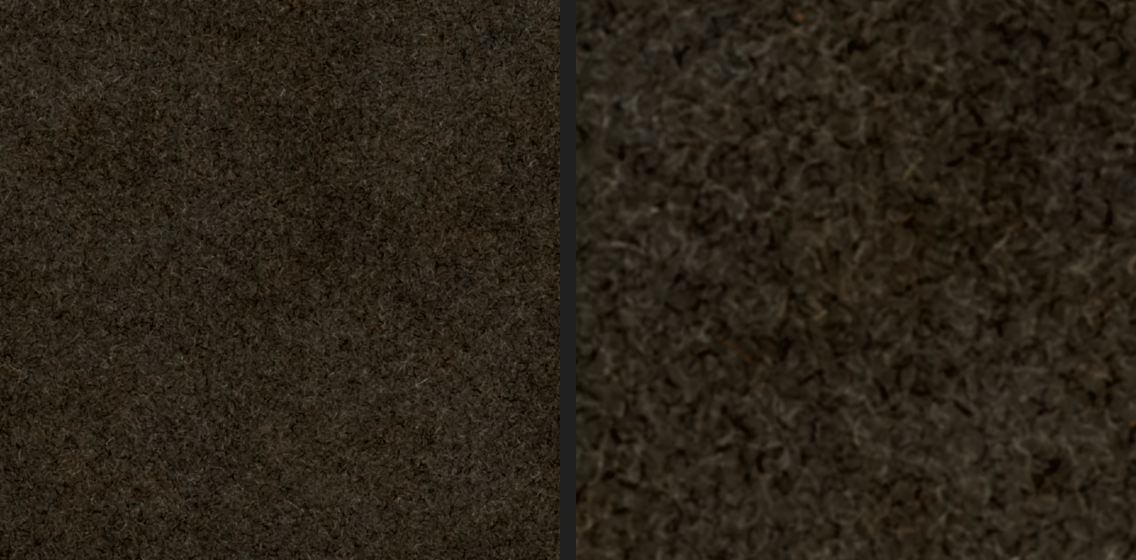
Left: the whole. Right: its middle third, enlarged.
Reproduce this texture procedurally as a Shadertoy shader.

```glsl
// Dark brown wool felt: short matted fibres, soft mottling and rare pale flecks.

const vec3 FELT_BROWN = vec3(0.169, 0.140, 0.095);
const vec3 WARM_TINT = vec3(1.16, 0.96, 0.80);
const vec3 COOL_TINT = vec3(0.86, 1.02, 1.06);
const vec3 RUST = vec3(0.15, 0.06, 0.01);
const vec3 PALE_BLUE = vec3(0.17, 0.21, 0.22);
const vec3 PALE_SAND = vec3(0.16, 0.15, 0.12);

const int FIBRE_LAYERS = 6;
const float FIBRE_CELLS = 84.0;      // fibre cells across the canvas
const float FIBRE_RADIUS = 0.0031;   // soft radius in canvas units
const float FIBRE_CONTRAST = 0.060;
const float GRAIN_CELLS = 230.0;
const float GRAIN_CONTRAST = 0.080;
const float MOTTLE_CELLS = 7.0;
const float MOTTLE_CONTRAST = 0.095;
const float HUE_CONTRAST = 0.040;
const float FLECK_CELLS = 26.0;
const float FLECK_SHARE = 0.13;

float hash(vec2 p) {
    return fract(sin(dot(p, vec2(127.1, 311.7))) * 43758.5453);
}

vec2 hash2(vec2 p) {
    return vec2(hash(p), hash(p + vec2(37.3, 17.9)));
}

mat2 rotation(float a) {
    return mat2(cos(a), sin(a), -sin(a), cos(a));
}

float valueNoise(vec2 p) {
    vec2 i = floor(p), f = fract(p);
    f = f * f * (3.0 - 2.0 * f);
    return mix(mix(hash(i), hash(i + vec2(1, 0)), f.x),
               mix(hash(i + vec2(0, 1)), hash(i + vec2(1, 1)), f.x), f.y);
}

// Layered noise, centred on zero
float mottle(vec2 p) {
    float sum = 0.0, weight = 1.0, total = 0.0;
    for (int i = 0; i < 4; i++) {
        sum += weight * (valueNoise(p) - 0.5);
        total += weight;
        weight *= 0.7;
        p = rotation(0.6) * p * 2.03 + 11.7;
    }
    return sum / total;
}

// Coverage of one bent strand, lying at a random angle
float strand(vec2 q, vec2 seed, float halfLength, float radius) {
    vec2 rnd = hash2(seed + 5.3);
    q = rotation(rnd.x * 6.2832) * q;
    q.y += (rnd.y - 0.5) * 1.4 * q.x * q.x;
    float d = length(vec2(max(abs(q.x) - halfLength, 0.0), q.y));
    return 1.0 - smoothstep(0.0, radius, d);
}

// Light and dark fibres, one per cell
vec3 fibres(vec2 p, float radius) {
    vec3 sum = vec3(0.0);
    vec2 cell = floor(p);
    for (int y = -1; y <= 1; y++)
    for (int x = -1; x <= 1; x++) {
        vec2 id = cell + vec2(x, y);
        vec2 rnd = hash2(id + 71.7);
        float cover = strand(p - id - hash2(id), id, mix(0.2, 0.6, rnd.x), radius);
        float shade = 2.0 * hash(id + 23.1) - 1.0;
        sum += cover * shade * mix(WARM_TINT, COOL_TINT, rnd.y);
    }
    return sum;
}

// Sparse specks and loose hairs in blue, sand or rust
vec3 flecks(vec2 p, float radius) {
    vec3 sum = vec3(0.0);
    vec2 cell = floor(p);
    for (int y = -1; y <= 1; y++)
    for (int x = -1; x <= 1; x++) {
        vec2 id = cell + vec2(x, y) + 301.0;
        vec2 rnd = hash2(id + 9.1);
        float present = step(hash(id + 43.7), FLECK_SHARE);
        float halfLength = mix(0.01, 0.32, rnd.x * rnd.x);
        float cover = strand(p + 301.0 - id - hash2(id), id, halfLength, radius);
        vec3 tone = rnd.y < 0.35 ? PALE_BLUE : (rnd.y < 0.7 ? PALE_SAND : RUST);
        sum += present * cover * tone * mix(0.4, 1.0, hash(id + 61.3));
    }
    return sum;
}

void mainImage(out vec4 fragColor, in vec2 fragCoord) {
    vec2 uv = fragCoord / iResolution.y;
    float radius = max(FIBRE_RADIUS, 1.2 / iResolution.y);

    // Soft base with uneven brightness and hue
    vec3 color = FELT_BROWN + MOTTLE_CONTRAST * mottle(uv * MOTTLE_CELLS);
    float hue = mottle(uv * MOTTLE_CELLS * 2.0 + 53.0);
    color += HUE_CONTRAST * hue * vec3(1.0, -0.1, -0.7);
    color += GRAIN_CONTRAST * (valueNoise(uv * GRAIN_CELLS) - 0.5);

    // Matted fibres
    for (int i = 0; i < FIBRE_LAYERS; i++) {
        float layer = float(i);
        vec2 p = rotation(layer * 1.1) * uv * FIBRE_CELLS + layer * 19.37;
        color += FIBRE_CONTRAST * fibres(p, radius * FIBRE_CELLS);
    }

    color += flecks(uv * FLECK_CELLS, radius * FLECK_CELLS);
    fragColor = vec4(clamp(color, vec3(0.035, 0.022, 0.008), vec3(1.0)), 1.0);
}
```
